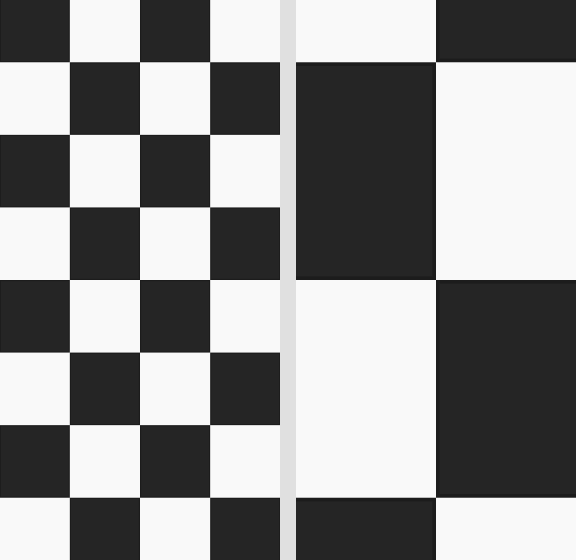
Left: the whole. Right: its middle third, enlarged.
A WebGL 1 fragment shader for this pattern:

```glsl
precision highp float;
// A two-tone checkerboard of slightly tall tiles, laid out from the canvas centre.
// Each axis gives a signed triangle wave of distance to the nearest tile edge;
// the product of both signs picks the tone, and dark tiles get a thin darker rim.

uniform vec2 u_resolution;

const vec2 TILE_SIZE = vec2(0.2506, 0.2592); // in canvas widths
const float RIM_WIDTH = 0.0044;
const vec3 LIGHT = vec3(0.977);
const vec3 DARK = vec3(0.147);
const vec3 RIM = vec3(0.108);

// Distance to the nearest tile edge, with a sign that flips at every edge.
vec2 signedEdgeDistance(vec2 p, vec2 tileSize) {
    vec2 wave = 0.5 - abs(mod(p / tileSize + 0.5, 2.0) - 1.0);
    return wave * tileSize;
}

// Antialiased checker: 1 in light tiles, 0 in dark ones.
float checker(vec2 edge, float pixel) {
    vec2 side = clamp(edge / pixel, -0.5, 0.5) * 2.0;
    return 0.5 + 0.5 * side.x * side.y;
}

// Coverage of the band of the given width along the tile edges.
float edgeBand(vec2 edge, float width, float pixel) {
    float nearest = min(abs(edge.x), abs(edge.y));
    return clamp((width - nearest) / pixel + 0.5, 0.0, 1.0);
}

void main() {
    vec2 p = (gl_FragCoord.xy - 0.5 * u_resolution) / u_resolution.x;
    float pixel = 1.0 / u_resolution.x;

    vec2 edge = signedEdgeDistance(p, TILE_SIZE);
    vec3 darkTile = mix(DARK, RIM, edgeBand(edge, RIM_WIDTH, pixel));
    vec3 color = mix(darkTile, LIGHT, checker(edge, pixel));

    gl_FragColor = vec4(color, 1.0);
}
```
